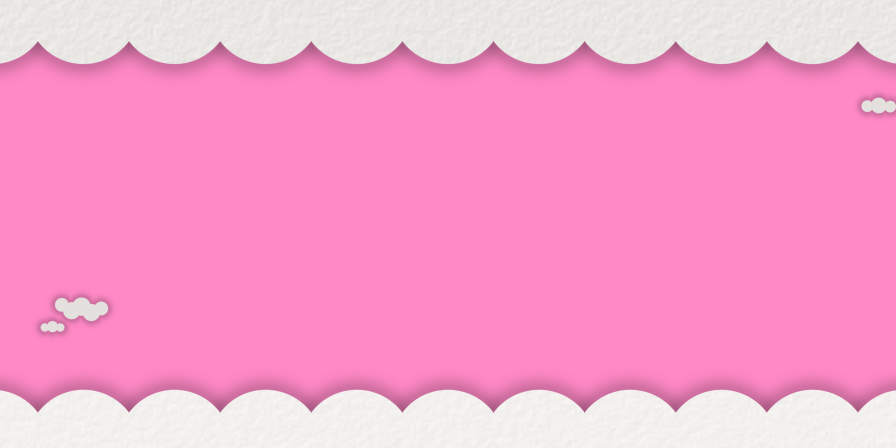
This background is drawn by a Shadertoy shader. Its source:

```glsl
#define PINK vec3(1.0, 0.535, 0.775)
#define PAPER_TOP vec3(0.912, 0.908, 0.895)
#define PAPER_BOTTOM vec3(0.952, 0.943, 0.935)
#define CLOUD_COLOR vec3(0.89, 0.88, 0.87)
#define SCALLOP_PITCH 0.2034
#define SCALLOP_START 0.0846
#define SCALLOP_RADIUS 0.127
#define TOP_CENTER 0.984
#define BOTTOM_CENTER 0.003
#define SHADOW_WIDTH 0.026
#define SHADOW_STRENGTH 0.19
#define GRAIN 0.075

float hash(vec2 cell) {
    vec3 q = fract(vec3(cell.xyx) * 0.1031);
    q += dot(q, q.yzx + 33.33);
    return fract((q.x + q.y) * q.z);
}

float noise(vec2 p) {
    vec2 cell = floor(p), f = fract(p);
    f = f * f * (3.0 - 2.0 * f);
    float low = mix(hash(cell), hash(cell + vec2(1, 0)), f.x);
    float high = mix(hash(cell + vec2(0, 1)), hash(cell + vec2(1, 1)), f.x);
    return mix(low, high, f.y);
}

float paperHeight(vec2 p) {
    return 0.6 * noise(p * vec2(65.0, 80.0)) + 0.4 * noise(p.yx * 150.0 + 17.0);
}

// Emboss the paper with light from the upper left
float paperRelief(vec2 p) {
    return paperHeight(p) - paperHeight(p + vec2(-0.004, 0.004));
}

float softShadow(float d) {
    float t = max(d, 0.0) / SHADOW_WIDTH;
    return SHADOW_STRENGTH * exp(-t * t);
}

// Returns the distance to a scalloped row and the light left by its shadow
vec2 scallops(vec2 p, float centerY) {
    float x = mod(p.x - SCALLOP_START, SCALLOP_PITCH) - 0.5 * SCALLOP_PITCH;
    float nearest = 1e3, light = 1.0;
    for (int i = -1; i <= 1; i++) {
        vec2 offset = vec2(x - float(i) * SCALLOP_PITCH, p.y - centerY);
        float d = length(offset) - SCALLOP_RADIUS;
        nearest = min(nearest, d);
        light *= 1.0 - softShadow(d);
    }
    return vec2(nearest, light);
}

// Chain of round puffs, widest in the middle and alternating in height
float cloud(vec2 p, vec2 left, vec2 right, float radius, float lift, int puffs) {
    float d = 1e3;
    for (int i = 0; i < puffs; i++) {
        float t = float(i) / float(puffs - 1);
        vec2 center = mix(left, right, t);
        center.y += i % 2 == 0 ? lift : -lift;
        float size = radius * (0.75 + t * (1.0 - t));
        d = min(d, length(p - center) - size);
    }
    return d;
}

float coverage(float d) {
    float pixel = 1.0 / iResolution.y;
    return smoothstep(0.75 * pixel, -0.75 * pixel, d);
}

void mainImage(out vec4 fragColor, in vec2 fragCoord) {
    vec2 p = fragCoord / iResolution.y;
    vec2 top = scallops(p, TOP_CENTER);
    vec2 bottom = scallops(p, BOTTOM_CENTER);

    // Clouds
    float clouds = cloud(p, vec2(0.138, 0.314), vec2(0.226, 0.306), 0.0205, 0.0055, 5);
    clouds = min(clouds, cloud(p, vec2(0.100, 0.270), vec2(0.1345, 0.270), 0.0125, -0.001, 3));
    clouds = min(clouds, cloud(p, vec2(1.936, 0.764), vec2(1.987, 0.763), 0.0175, -0.001, 3));

    // Backdrop with cast shadows
    vec3 color = PINK * top.y * bottom.y * (1.0 - softShadow(clouds * 2.5));
    color = mix(color, CLOUD_COLOR, coverage(clouds));

    // Paper borders
    float relief = paperRelief(p) * GRAIN;
    color = mix(color, PAPER_TOP + relief, coverage(top.x));
    color = mix(color, PAPER_BOTTOM + 0.7 * relief, coverage(bottom.x));

    fragColor = vec4(color, 1.0);
}
```
